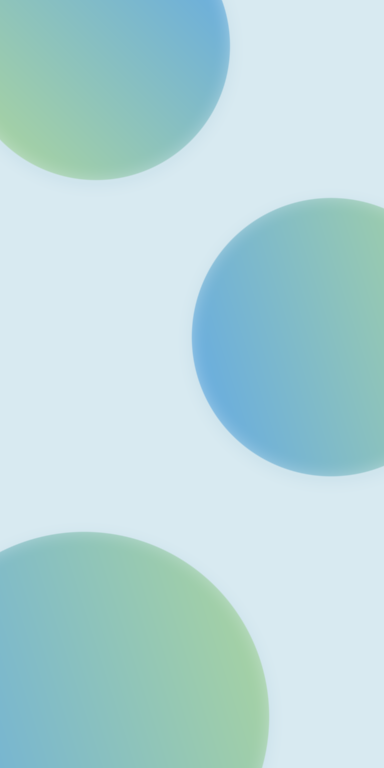
This background is drawn by a WebGL 1 fragment shader. Its source:

```glsl
precision highp float;
// Three large blue-to-green gradient discs with soft rims on a pale blue ground.

uniform vec2 u_resolution;

#define GROUND_COLOR vec3(0.848, 0.918, 0.945)
#define BLUE_COLOR vec3(0.415, 0.680, 0.870)
#define GREEN_COLOR vec3(0.645, 0.820, 0.645)
#define SHADOW_COLOR vec3(0.700, 0.820, 0.880)
#define RIM_WIDTH 0.045
#define RIM_STRENGTH 0.26
#define SHADOW_WIDTH 0.050
#define SHADOW_STRENGTH 0.22
#define SHADOW_DROP 0.010

// Falls smoothly from 1 at the edge to 0 at the given width.
float softFalloff(float dist, float width) {
  float t = 1.0 - clamp(dist / width, 0.0, 1.0);
  return t * t;
}

// Paints one disc; the gradient runs from blue to green along the angle.
vec3 paintDisc(vec3 base, vec2 p, vec2 center, float radius, float angle) {
  vec2 offset = p - center;
  float edge = length(offset) - radius;
  float pixel = 1.0 / u_resolution.x;

  // Faint shadow just outside the edge, dropped slightly downward
  float shadowEdge = length(offset + vec2(0.0, SHADOW_DROP)) - radius;
  float shadow = softFalloff(max(shadowEdge, 0.0), SHADOW_WIDTH);
  vec3 color = mix(base, SHADOW_COLOR, shadow * SHADOW_STRENGTH);

  // Linear gradient across the diameter
  vec2 axis = vec2(cos(angle), sin(angle));
  float t = clamp(0.5 + 0.5 * dot(offset, axis) / radius, 0.0, 1.0);
  vec3 fill = mix(BLUE_COLOR, GREEN_COLOR, t);

  // Pale glow along the inner rim
  float rim = softFalloff(max(-edge, 0.0), RIM_WIDTH);
  fill = mix(fill, GROUND_COLOR, rim * RIM_STRENGTH);

  float coverage = 1.0 - smoothstep(-pixel, pixel, edge);
  return mix(color, fill, coverage);
}

void main() {
  // Canvas width is one unit, measured from the lower left
  vec2 p = gl_FragCoord.xy / u_resolution.x;

  vec3 color = GROUND_COLOR;
  color = paintDisc(color, p, vec2(0.250, 1.880), 0.349, radians(225.0));
  color = paintDisc(color, p, vec2(0.862, 1.122), 0.3625, radians(18.0));
  color = paintDisc(color, p, vec2(0.219, 0.133), 0.482, radians(18.0));

  gl_FragColor = vec4(color, 1.0);
}
```
